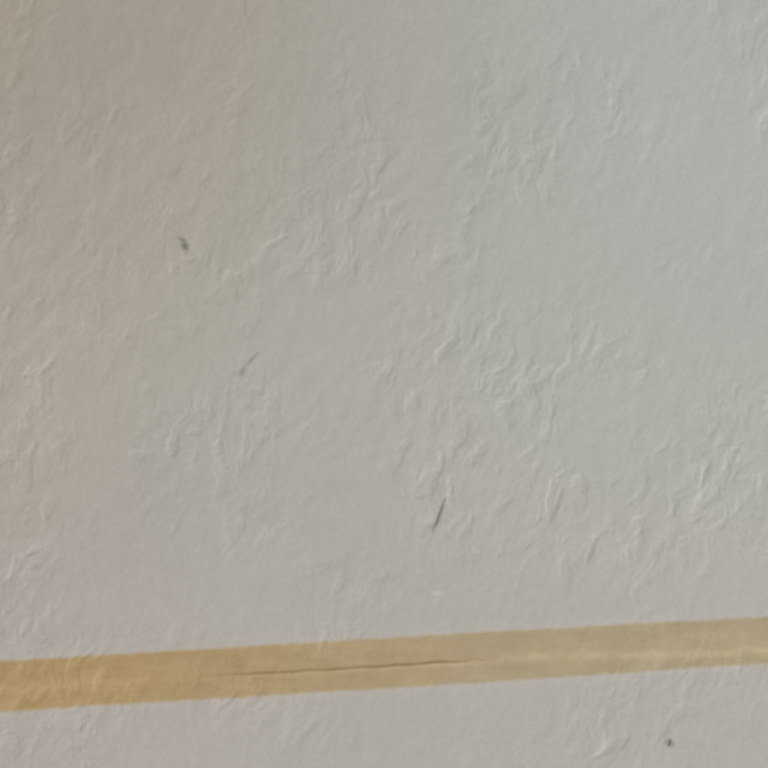
This texture is drawn by a Shadertoy shader. Its source:

```glsl
#define TAPE_LEFT_Y 0.106
#define TAPE_SLOPE 0.0608
#define TAPE_HALF 0.0325
#define RELIEF 0.105
#define WRINKLE 0.060
#define RELIEF_STEP 0.0024
#define MOTTLE 0.022
#define GRAIN 0.012
#define TAPE_OCHRE vec3(0.665, 0.565, 0.412)
#define TAPE_PALE vec3(0.667, 0.610, 0.500)

float hash(vec2 p) {
    vec3 q = fract(vec3(p.xyx) * 0.1031);
    q += dot(q, q.yzx + 33.33);
    return fract((q.x + q.y) * q.z);
}

float noise(vec2 p) {
    vec2 cell = floor(p), f = fract(p);
    f = f * f * f * (f * (f * 6.0 - 15.0) + 10.0);
    return mix(mix(hash(cell), hash(cell + vec2(1, 0)), f.x),
               mix(hash(cell + vec2(0, 1)), hash(cell + vec2(1, 1)), f.x), f.y);
}

float fbm(vec2 p) {
    float sum = 0.0, weight = 0.5;
    for (int i = 0; i < 4; i++) {
        sum += weight * noise(p);
        p = mat2(1.6, 1.2, -1.2, 1.6) * p + 7.3;
        weight *= 0.5;
    }
    return sum;
}

vec2 wobble(vec2 p, float scale) {
    return vec2(noise(p * scale), noise(p * scale + 40.0)) - 0.5;
}

// Fine plaster height, stretched along a steep diagonal
float plaster(vec2 p) {
    vec2 q = mat2(0.94, 0.34, -0.34, 0.94) * p + 0.02 * wobble(p, 13.0);
    return fbm(q * vec2(50.0, 34.0));
}

// Small rounded folds of varied height
float wrinkles(vec2 p) {
    vec2 q = mat2(0.94, 0.34, -0.34, 0.94) * p + 0.02 * wobble(p, 30.0);
    float field = fbm(q * vec2(58.0, 32.0) + 19.0);
    return smoothstep(0.42, 0.78, field);
}

// Soft stroke from a to b, fading towards its ends
float stroke(vec2 p, vec2 a, vec2 b, float radius, float blur) {
    vec2 ab = b - a;
    float t = clamp(dot(p - a, ab) / dot(ab, ab), 0.0, 1.0);
    float taper = 0.45 + 2.2 * t * (1.0 - t);
    return taper * (1.0 - smoothstep(radius, radius + blur, length(p - a - ab * t)));
}

// Raised streak: light on its left flank, shade on its right
float ridge(vec2 p, vec2 a, vec2 b) {
    vec2 shift = vec2(0.003, -0.001);
    float broken = smoothstep(0.2, 0.8, noise(p * vec2(60.0, 45.0)));
    return broken * (stroke(p + shift, a, b, 0.0, 0.008) - stroke(p - shift, a, b, 0.0, 0.008));
}

float glow(vec2 p, vec2 centre, vec2 size) {
    vec2 d = (p - centre) / size;
    return exp(-dot(d, d));
}

vec3 wallColor(vec2 p) {
    vec3 bottom = mix(vec3(0.674, 0.650, 0.622), vec3(0.690, 0.676, 0.650), p.x);
    vec3 middle = mix(vec3(0.664, 0.638, 0.596), vec3(0.686, 0.688, 0.658), smoothstep(-0.15, 0.95, p.x));
    vec3 top = mix(vec3(0.630, 0.594, 0.546), vec3(0.678, 0.690, 0.666), smoothstep(-0.05, 1.0, p.x));
    vec3 col = mix(bottom, middle, smoothstep(0.05, 0.55, p.y));
    return mix(col, top, smoothstep(0.45, 1.0, p.y));
}

void mainImage(out vec4 fragColor, in vec2 fragCoord) {
    vec2 p = fragCoord / iResolution.xy;
    float px = 1.0 / iResolution.y;

    // Wall tint, fine relief and worn patches
    vec3 col = wallColor(p) + 0.012 * (fbm(p * 6.0 + 3.0) - 0.47);
    vec2 lightStep = RELIEF_STEP * vec2(0.8, -0.6);
    float slope = plaster(p + lightStep) - plaster(p - lightStep);
    float fold = wrinkles(p + lightStep) - wrinkles(p - lightStep);
    float worn = 0.5 * glow(p, vec2(0.15, 0.67), vec2(0.15, 0.14)) + 0.5 * glow(p, vec2(0.70, 0.32), vec2(0.16, 0.14));
    worn += 0.4 * glow(p, vec2(0.47, 0.77), vec2(0.18, 0.08)) + 0.5 * glow(p, vec2(0.03, 0.38), vec2(0.07, 0.22));
    float patches = smoothstep(0.30, 0.85, fbm(p * 9.0 + 11.0) + 0.5 * worn);
    float shade = RELIEF * slope * (0.35 + 0.65 * patches) + WRINKLE * fold * (0.12 + 0.88 * patches);
    shade += MOTTLE * (fbm(p * vec2(42.0, 34.0) + 5.0) - 0.47) * (0.4 + 0.6 * patches);

    // Broken streaks and bright chips
    vec2 m = p + 0.005 * wobble(p, 40.0) + 0.003 * wobble(p, 150.0);
    shade += 0.022 * ridge(m, vec2(0.567, 0.520), vec2(0.608, 0.620));
    shade += 0.022 * ridge(m, vec2(0.530, 0.410), vec2(0.541, 0.490));
    shade += 0.024 * ridge(m, vec2(0.278, 0.610), vec2(0.285, 0.680));
    shade += 0.022 * ridge(m, vec2(0.168, 0.750), vec2(0.180, 0.805));
    shade += 0.040 * stroke(m, vec2(0.532, 0.383), vec2(0.537, 0.394), 0.0, 0.008);
    shade += 0.040 * stroke(m, vec2(0.562, 0.228), vec2(0.577, 0.224), 0.0, 0.007);
    col += shade;

    // Scratches and specks
    vec2 s = p + 0.0015 * wobble(p, 90.0);
    float dark = 0.21 * stroke(s, vec2(0.564, 0.308), vec2(0.580, 0.352), 0.0, 0.0036);
    dark += 0.13 * stroke(s, vec2(0.322, 0.525), vec2(0.336, 0.540), 0.0, 0.0045);
    dark += 0.15 * stroke(s, vec2(0.311, 0.511), vec2(0.319, 0.520), 0.0, 0.0065);
    dark += 0.12 * stroke(s, vec2(0.232, 0.690), vec2(0.242, 0.686), 0.0, 0.0050);
    dark += 0.28 * stroke(s, vec2(0.239, 0.684), vec2(0.243, 0.674), 0.0, 0.0075);
    dark += 0.42 * stroke(s, vec2(0.870, 0.033), vec2(0.873, 0.032), 0.0, 0.0085);
    col *= 1.0 - dark;

    // Tape band with soft ragged edges and a pale rim
    float across = p.y - TAPE_LEFT_Y - TAPE_SLOPE * p.x;
    float halfWidth = TAPE_HALF - 0.002 * smoothstep(0.6, 1.0, p.x);
    float edge = abs(across) - halfWidth + 0.003 * (fbm(p * 70.0) - 0.5);
    float tape = 1.0 - smoothstep(-0.0025 - px, 0.0025 + px, edge);
    col += vec3(0.025, 0.018, 0.008) * exp(-max(edge, 0.0) / 0.006);
    vec3 tapeCol = mix(TAPE_OCHRE, TAPE_PALE, smoothstep(0.0, 0.9, p.x));
    tapeCol += 0.055 * (fbm(p * vec2(26.0, 75.0)) - 0.47) + 0.8 * shade;

    // Crease: thin and dark in the middle, uneven gloss towards both ends
    float crease = across + 0.003 + 0.011 * smoothstep(0.62, 1.0, p.x);
    crease += 0.004 * (fbm(vec2(p.x * 40.0, 2.0)) - 0.5);
    float darkSpan = smoothstep(0.22, 0.40, p.x) * (1.0 - smoothstep(0.55, 0.68, p.x));
    float glossSpan = smoothstep(0.45, 0.85, p.x) + 0.5 * (1.0 - smoothstep(0.12, 0.32, p.x));
    float sparkle = 0.25 + 1.1 * fbm(p * vec2(75.0, 170.0));
    float gaps = 0.4 + 0.6 * noise(vec2(p.x * 50.0, 9.0));
    tapeCol -= 0.12 * darkSpan * gaps * exp(-pow(crease / 0.0022, 2.0));
    tapeCol += 0.04 * darkSpan * gaps * exp(-pow((crease + 0.004) / 0.003, 2.0));
    tapeCol += vec3(0.065, 0.058, 0.045) * glossSpan * sparkle * exp(-pow(crease / 0.006, 2.0));
    col = mix(col, tapeCol, tape);

    // Fine grain
    col += GRAIN * (noise(p * 220.0) - 0.5);
    fragColor = vec4(clamp(col, 0.0, 1.0), 1.0);
}
```
